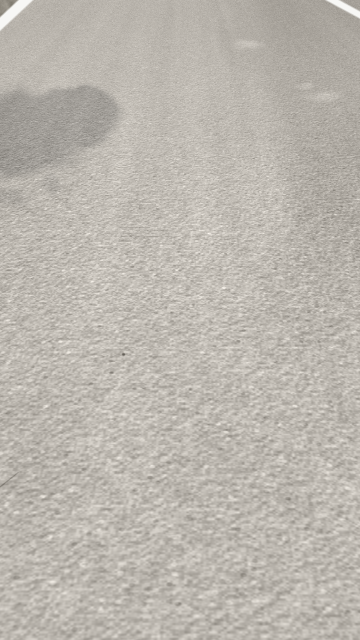
Write a Shadertoy shader that draws this texture.

```glsl
// Sunlit worn asphalt road in perspective, with a damp patch and painted edge lines.

const vec3 WARM_TINT = vec3(0.0, -0.019, -0.049);
const vec3 PAINT = vec3(0.97, 0.97, 0.96);
const vec3 VERGE = vec3(0.56, 0.54, 0.50);
const float HORIZON = 2.1;

// Integer hash of a lattice cell, 0 to 1
float hash(vec2 cell, uint seed) {
    uvec2 u = uvec2(ivec2(cell));
    uint h = u.x * 1597334677u ^ u.y * 3812015801u ^ seed * 2654435769u;
    h = (h ^ (h >> 16)) * 2246822519u;
    h = (h ^ (h >> 13)) * 3266489917u;
    return float((h ^ (h >> 16)) >> 8) / 16777216.0;
}

float noise(vec2 p, uint seed) {
    vec2 i = floor(p), f = p - i;
    f = f * f * (3.0 - 2.0 * f);
    float low = mix(hash(i, seed), hash(i + vec2(1, 0), seed), f.x);
    float high = mix(hash(i + vec2(0, 1), seed), hash(i + vec2(1, 1), seed), f.x);
    return mix(low, high, f.y);
}

// Signed noise summed over octaves, roughly -0.5 to 0.5
float fbm(vec2 p, uint seed) {
    float sum = 0.0, weight = 0.5;
    for (int i = 0; i < 4; i++) {
        sum += weight * (noise(p, seed + uint(i)) - 0.5);
        p = p * 2.03 + 7.3;
        weight *= 0.5;
    }
    return sum;
}

float segment(vec2 p, vec2 a, vec2 b) {
    vec2 d = b - a;
    return length(p - a - d * clamp(dot(p - a, d) / dot(d, d), 0.0, 1.0));
}

// Soft elliptical mask, 1 inside
float blob(vec2 p, vec2 center, vec2 radius, float softness) {
    float r = length((p - center) / radius);
    return 1.0 - smoothstep(1.0 - softness, 1.0 + softness, r);
}

float stroke(float dist, float halfWidth, float blur) {
    return 1.0 - smoothstep(halfWidth - blur, halfWidth + blur, dist);
}

// One small stone in a random share of the cells
float specks(vec2 g, float share, uint seed) {
    vec2 cell = floor(g);
    vec2 center = 0.3 + 0.4 * vec2(hash(cell, seed), hash(cell, seed + 1u));
    float present = step(1.0 - share, hash(cell, seed + 2u));
    return present * (1.0 - smoothstep(0.12, 0.36, length(g - cell - center)));
}

// Stone relief: lit tops, shaded undersides, fine grit and loose clumps
float grain(vec2 g) {
    float relief = noise(g, 1u) - noise(g + vec2(0.3, 0.8), 1u);
    float grit = noise(g * 1.9, 5u) - 0.5;
    float clumps = noise(g * 0.45, 9u) - 0.5;
    float chips = specks(g * 0.4, 0.09, 20u);
    float pits = specks(g * 0.43 + 0.5, 0.07, 30u);
    return 0.125 * relief + 0.12 * grit + 0.07 * clumps + 0.09 * chips - 0.10 * pits;
}

// Broad wear: wheel tracks, faded strips and scuffs
float wear(vec2 p, float depth) {
    float wobble = fbm(p * 5.0, 40u);
    float edge = 0.57 + 0.3 * (1.778 - p.y) + 0.08 * wobble;
    float rightSide = smoothstep(edge - 0.05, edge + 0.09, p.x) * smoothstep(0.75, 1.3, p.y);
    float strip = (p.x - 0.72 - 0.2 * (1.55 - p.y) + 0.06 * wobble) / 0.055;
    float tone = -0.055 * rightSide;
    tone += 0.032 * exp(-strip * strip) * smoothstep(0.8, 1.1, p.y);
    tone += 0.028 * blob(p, vec2(0.38, 1.25), vec2(0.3, 0.5), 0.8);
    tone -= 0.03 * smoothstep(1.5, 1.78, p.y);
    tone += 0.05 * fbm(vec2((p.x - 0.5) / depth * 14.0, p.y * 2.0), 50u);
    tone += 0.045 * wobble;
    vec2 q = p + 0.02 * fbm(p * 30.0, 60u);
    tone += 0.08 * blob(q, vec2(0.69, 1.655), vec2(0.035, 0.011), 0.6);
    tone += 0.07 * blob(q, vec2(0.90, 1.51), vec2(0.045, 0.012), 0.6);
    tone += 0.06 * blob(q, vec2(0.85, 1.54), vec2(0.022, 0.009), 0.6);
    return tone;
}

// Damp stain on the left with two smaller smears below it
float stain(vec2 p) {
    vec2 q = p + 0.05 * vec2(fbm(p * 16.0, 70u), fbm(p * 16.0, 80u));
    float body = max(blob(q, vec2(0.20, 1.455), vec2(0.13, 0.087), 0.13),
                     blob(q, vec2(0.0, 1.41), vec2(0.24, 0.118), 0.2));
    float smears = max(blob(q, vec2(0.135, 1.27), vec2(0.026, 0.025), 0.6),
                       blob(q, vec2(0.01, 1.23), vec2(0.06, 0.025), 0.7));
    return max(body, 0.55 * smears);
}

void mainImage(out vec4 fragColor, in vec2 fragCoord) {
    vec2 p = fragCoord / iResolution.x;
    p.y *= 1.7778 * iResolution.x / iResolution.y;
    float blur = 0.0035;

    // Road surface, its grain shrinking toward the horizon
    float depth = HORIZON - p.y;
    vec2 ground = vec2((p.x - 0.5) / depth * 130.0, pow(depth, -0.3) * -767.0);
    float contrast = mix(0.3, 1.0, smoothstep(0.3, 1.1, depth));
    float tone = 0.738 + wear(p, depth) + contrast * grain(ground);
    float damp = stain(p);
    tone -= 0.125 * damp;
    tone -= 0.22 * stroke(segment(p, vec2(0.0, 0.425), vec2(0.05, 0.465)), 0.001, 0.003);
    tone -= 0.35 * stroke(length(p - vec2(0.343, 0.793)), 0.004, 0.003);
    vec3 color = vec3(tone) + WARM_TINT * mix(1.0, 0.75, damp);

    // Verge and painted edge lines
    float verge = smoothstep(-0.005, 0.005, p.y - 1.715 - 0.93 * p.x);
    color = mix(color, VERGE + 0.25 * fbm(p * 60.0, 90u), verge);
    float leftLine = segment(p, vec2(-0.1, 1.618), vec2(0.1, 1.804));
    float rightLine = segment(p, vec2(0.86, 1.812), vec2(1.1, 1.682));
    float paint = max(stroke(leftLine, 0.014, blur), stroke(rightLine, 0.009, blur));
    color = mix(color, PAINT, paint);

    fragColor = vec4(clamp(color, 0.0, 1.0), 1.0);
}
```
